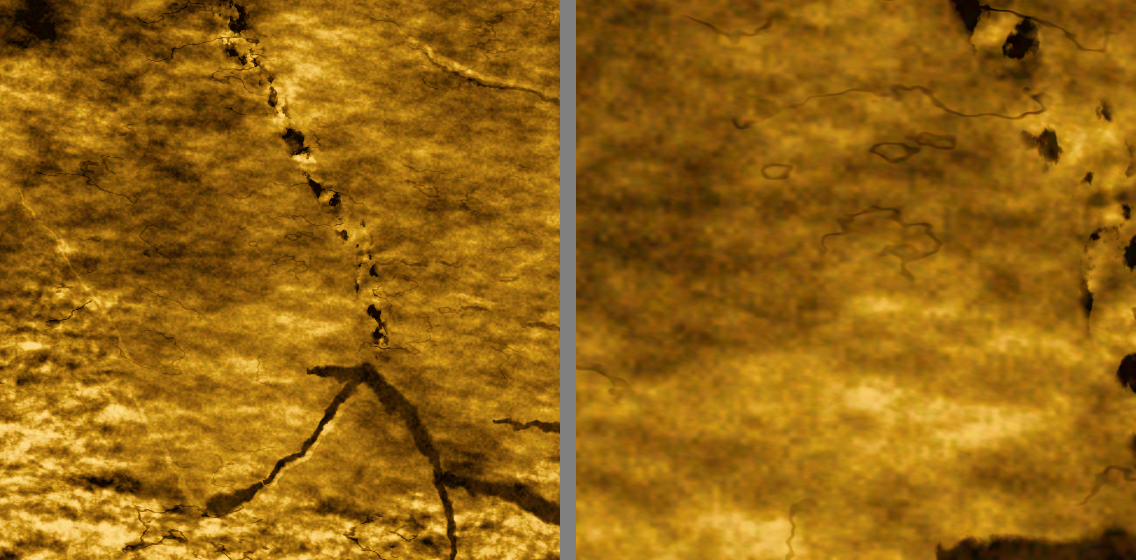
Left, the full canvas; right, a detail of the centre.
A WebGL 2 fragment shader for this texture:

```glsl
#version 300 es
precision highp float;
// Weathered ochre rock face with dark cracks, a crumbling vein and pale rubble.
uniform vec2 u_resolution;
out vec4 fragColor;

float hash(vec2 p) {
  vec3 q = fract(p.xyx * 0.1031);
  q += dot(q, q.yzx + 33.33);
  return fract((q.x + q.y) * q.z);
}

float noise(vec2 p) {
  vec2 i = floor(p), f = fract(p);
  f = f * f * (3.0 - 2.0 * f);
  return mix(mix(hash(i), hash(i + vec2(1, 0)), f.x),
             mix(hash(i + vec2(0, 1)), hash(i + vec2(1, 1)), f.x), f.y);
}

// Layered noise, centred on zero
float fbm(vec2 p) {
  float sum = 0.0, amp = 0.5;
  for (int i = 0; i < 5; i++) {
    sum += amp * (noise(p) - 0.5);
    p = mat2(1.6, 1.2, -1.2, 1.6) * p + 7.3;
    amp *= 0.52;
  }
  return sum;
}

// Distance to the nearest scattered pebble centre
float pebbles(vec2 p) {
  vec2 cell = floor(p);
  float nearest = 2.0;
  for (int k = 0; k < 9; k++) {
    vec2 c = cell + vec2(k % 3 - 1, k / 3 - 1);
    nearest = min(nearest, length(c + vec2(hash(c), hash(c + 51.7)) - p));
  }
  return nearest;
}

float blob(vec2 p, vec2 centre, vec2 radius) {
  vec2 d = (p - centre) / radius;
  return exp(-dot(d, d));
}

// Tapered line from a to b
float stroke(vec2 p, vec2 a, vec2 b, float wa, float wb) {
  vec2 ab = b - a;
  float t = clamp(dot(p - a, ab) / dot(ab, ab), 0.0, 1.0);
  float w = mix(wa, wb, t);
  return 1.0 - smoothstep(0.6 * w, 1.2 * w + 0.002, length(p - a - ab * t));
}

// Lit edge with shade beneath
float ledge(vec2 p, vec2 a, vec2 b) {
  return 0.17 * stroke(p, a, b, 0.003, 0.009) - 0.20 * stroke(p + vec2(0.0, 0.014), a, b, 0.001, 0.004);
}

// Tone to ochre, from shadow to pale highlight
vec3 ochre(float t) {
  vec3 c = mix(vec3(0.07, 0.03, 0.0), vec3(0.23, 0.13, 0.01), smoothstep(0.05, 0.23, t));
  c = mix(c, vec3(0.41, 0.25, 0.02), clamp((t - 0.23) / 0.18, 0.0, 1.0));
  c = mix(c, vec3(0.56, 0.36, 0.04), clamp((t - 0.41) / 0.15, 0.0, 1.0));
  c = mix(c, vec3(0.69, 0.47, 0.07), clamp((t - 0.56) / 0.13, 0.0, 1.0));
  c = mix(c, vec3(0.80, 0.58, 0.08), clamp((t - 0.69) / 0.11, 0.0, 1.0));
  c = mix(c, vec3(0.92, 0.73, 0.29), clamp((t - 0.80) / 0.12, 0.0, 1.0));
  return mix(c, vec3(0.98, 0.84, 0.50), clamp((t - 0.92) / 0.2, 0.0, 1.0));
}

void main() {
  vec2 uv = gl_FragCoord.xy / u_resolution;
  vec2 warp = vec2(fbm(uv * 11.0), fbm(uv * 11.0 + 40.0));
  vec2 jag = vec2(fbm(uv * 45.0), fbm(uv * 45.0 + 20.0));
  vec2 p = uv + 0.035 * warp + 0.018 * jag, q = uv + 0.28 * warp;

  // Crumbling vein and zones of rough stone
  float vein = max(stroke(p, vec2(0.40, 0.97), vec2(0.55, 0.70), 0.035, 0.014),
               max(stroke(p, vec2(0.55, 0.70), vec2(0.65, 0.55), 0.014, 0.024),
                   stroke(p, vec2(0.65, 0.55), vec2(0.69, 0.36), 0.024, 0.012)));
  float rubble = smoothstep(0.02, -0.10, q.x - 0.27 + 0.35 * (q.y - 0.30)) * smoothstep(0.60, 0.46, q.y);
  float base = smoothstep(0.17, 0.09, q.y);
  float rough = clamp(rubble + base + 0.8 * vein + 0.6 * blob(q, vec2(0.15, 0.85), vec2(0.3, 0.16)), 0.0, 1.0);

  // Broad light and shade
  float tone = 0.635 + 0.50 * fbm(uv * 4.0 + 3.0) + 0.05 * rubble + 0.02 * base;
  tone -= 0.21 * blob(q, vec2(0.37, 0.62), vec2(0.20, 0.15));
  tone -= 0.28 * blob(q, vec2(0.33, 0.73), vec2(0.06, 0.035));
  tone -= 0.35 * blob(q, vec2(0.09, 0.68), vec2(0.08, 0.10));
  tone -= 0.26 * blob(q, vec2(0.24, 0.90), vec2(0.10, 0.06));
  tone -= 0.60 * blob(q, vec2(0.02, 1.00), vec2(0.11, 0.07));
  tone -= 0.38 * blob(q, vec2(0.39, 0.99), vec2(0.09, 0.04));
  tone -= 0.24 * blob(q, vec2(0.85, 0.92), vec2(0.18, 0.06));
  tone -= 0.32 * blob(q, vec2(0.27, 0.13), vec2(0.10, 0.04));
  tone -= 0.32 * blob(q, vec2(0.65, 0.14), vec2(0.08, 0.025));
  tone -= 0.42 * blob(p, vec2(0.84, 0.18), vec2(0.05, 0.04));
  tone += 0.10 * blob(q, vec2(0.57, 0.82), vec2(0.09, 0.08));

  // Tilted streaks, lit relief and pebbles
  vec2 s = mat2(0.99, 0.14, -0.14, 0.99) * uv;
  tone += 0.42 * fbm(s * vec2(13.0, 30.0)) + 0.36 * fbm(s * vec2(45.0, 85.0));
  vec2 r = s * vec2(18.0, 32.0) + 0.8 * warp;
  tone += mix(0.45, 1.3, rough) * (fbm(r) - fbm(r + vec2(-0.12, 0.30)));
  tone += rough * (0.28 - 0.30 * pebbles(uv * 24.0 + 1.5 * warp) - 0.30 * pebbles(uv * 55.0 + 2.0 * jag));
  tone -= vein * 0.5 * smoothstep(0.02, 0.14, fbm(uv * vec2(60.0, 45.0) + 9.0));

  // Broken hairline fissures
  float fissure = 1.0 - smoothstep(0.003, 0.022, abs(fbm(s * vec2(9.0, 17.0) + 31.0)));
  tone -= (0.14 + 0.22 * rough) * fissure * smoothstep(0.03, 0.13, fbm(uv * 9.0 + 62.0));

  // Pale ledges and seams
  float lit = ledge(p, vec2(0.72, 0.93), vec2(0.83, 0.865)) + ledge(p, vec2(0.83, 0.865), vec2(1.02, 0.835));
  lit += ledge(p, vec2(0.68, 0.55), vec2(0.85, 0.53)) + ledge(p, vec2(0.90, 0.51), vec2(1.02, 0.54));
  lit += ledge(p, vec2(0.80, 0.47), vec2(1.02, 0.42));
  tone += lit * smoothstep(-0.18, 0.08, fbm(uv * 20.0 + 5.0));
  tone += 0.13 * max(stroke(p, vec2(0.03, 0.66), vec2(0.24, 0.36), 0.001, 0.003),
                     stroke(p, vec2(0.24, 0.30), vec2(0.36, 0.09), 0.003, 0.008));
  tone += 0.16 * stroke(p, vec2(0.63, 0.28), vec2(0.48, 0.13), 0.005, 0.002);

  // Dark branching cracks
  float crack = stroke(p, vec2(0.66, 0.33), vec2(0.47, 0.135), 0.008, 0.003);
  crack = max(crack, stroke(p, vec2(0.46, 0.13), vec2(0.39, 0.10), 0.006, 0.020));
  crack = max(crack, stroke(p, vec2(0.54, 0.33), vec2(0.66, 0.325), 0.002, 0.018));
  crack = max(crack, stroke(p, vec2(0.66, 0.33), vec2(0.78, 0.19), 0.018, 0.010));
  crack = max(crack, stroke(p, vec2(0.78, 0.19), vec2(0.82, -0.02), 0.009, 0.003));
  crack = max(crack, stroke(p, vec2(0.80, 0.15), vec2(1.03, 0.08), 0.010, 0.022));
  crack = max(crack, 0.8 * stroke(p, vec2(0.88, 0.25), vec2(1.01, 0.23), 0.002, 0.009));
  tone = mix(tone, 0.14 + 0.4 * fbm(uv * 40.0), 0.92 * crack);

  // Fine coloured grain
  vec2 g = uv * 240.0;
  vec3 grain = vec3(noise(g), noise(g + 71.0), noise(g + 137.0)) - 0.5;
  fragColor = vec4(clamp(ochre(tone + 0.10 * grain.x) + 0.05 * grain, 0.0, 1.0), 1.0);
}
```
